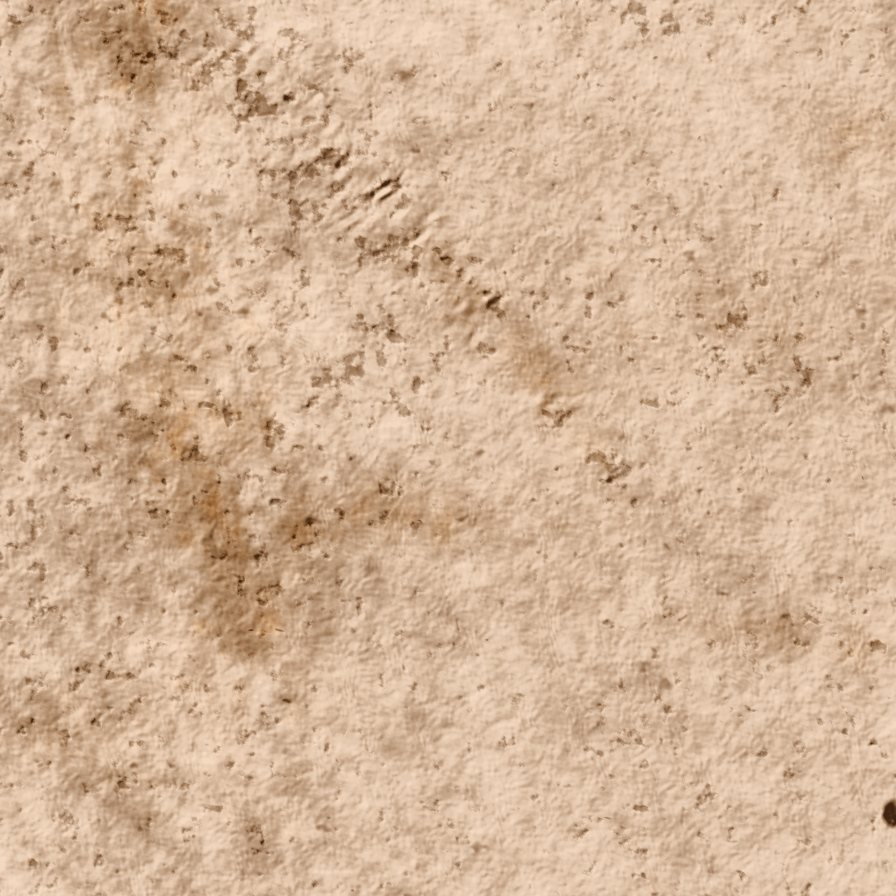
This texture is drawn by a Shadertoy shader. Its source:

```glsl
float hash(vec2 p) {
    vec3 q = fract(p.xyx * 0.1031);
    q += dot(q, q.yzx + 33.33);
    return fract((q.x + q.y) * q.z);
}

float noise(vec2 p) {
    vec2 i = floor(p), f = fract(p);
    f = f * f * (3.0 - 2.0 * f);
    return mix(mix(hash(i), hash(i + vec2(1, 0)), f.x),
               mix(hash(i + vec2(0, 1)), hash(i + 1.0), f.x), f.y);
}

float fbm(vec2 p) {
    float sum = 0.0, amp = 0.54;
    for (int i = 0; i < 4; i++) {
        sum += amp * noise(p);
        p = mat2(1.6, 1.2, -1.2, 1.6) * p + 17.3;
        amp *= 0.5;
    }
    return sum;
}

float blob(vec2 p, vec2 center, vec2 radius) {
    vec2 d = (p - center) / radius;
    return exp(-dot(d, d));
}

// x runs along the scuffed diagonal, y across it
vec2 diagonalFrame(vec2 p) {
    vec2 d = p - vec2(0.25, 0.95);
    return vec2(dot(d, vec2(0.69, -0.72)), dot(d, vec2(0.72, 0.69)));
}

float scuffMask(vec2 p) {
    vec2 q = diagonalFrame(p);
    float wobble = (fbm(p * 11.0) - 0.5) * 0.12;
    float band = smoothstep(0.05, 0.02, abs(q.y + wobble));
    band *= smoothstep(-0.08, 0.0, q.x) * smoothstep(0.8, 0.68, q.x);
    return band * smoothstep(0.38, 0.52, fbm(p * 15.0 + 40.0));
}

// Areas where the surface is broken into pits
float roughness(vec2 p) {
    float r = 0.9 * blob(p, vec2(0.27, 0.91), vec2(0.07, 0.13));
    r += 0.75 * blob(p, vec2(0.37, 0.61), vec2(0.13, 0.17));
    r += 0.85 * blob(p + vec2(0, 0.25 * (p.x - 0.8)), vec2(0.8, 0.63), vec2(0.18, 0.08));
    r += 0.8 * blob(p, vec2(0.75, 1.0), vec2(0.14, 0.05));
    r += 0.6 * blob(p, vec2(0.95, 0.26), vec2(0.12, 0.07));
    r += 0.4 * blob(p, vec2(0.75, 0.1), vec2(0.15, 0.1));
    r += 0.4 * smoothstep(0.55, 0.15, p.x);
    return clamp(r * smoothstep(0.25, 0.55, fbm(p * 14.0 + 9.0)) + 0.7 * scuffMask(p), 0.0, 1.0);
}

float pits(vec2 p, float rough) {
    float edge = mix(0.7, 0.52, rough);
    return smoothstep(edge, edge + 0.2, fbm(p * 82.0 + 5.0));
}

float height(vec2 p, float rough, float scuff) {
    vec2 q = diagonalFrame(p) + 3.0;
    q += 0.014 * noise(p * 35.0);
    float grooves = noise(q * vec2(115.0, 42.0));
    return 0.55 * fbm(p * 75.0 + 31.0) + 0.2 * noise(q * 220.0)
         + 0.9 * scuff * grooves - 0.22 * pits(p, rough);
}

// Brown stains: a streaked band on the left and softer smudges
float stains(vec2 p) {
    float x = p.x - 0.17 * (1.0 - p.y);
    float streaks = 0.6 * noise(vec2(x * 60.0 + 20.0, p.y * 3.5))
                  + 0.4 * noise(vec2(x * 150.0 + 90.0, p.y * 7.0));
    float band = exp(-pow((x - 0.13) / 0.1, 2.0)) * smoothstep(-0.1, 0.6, p.y);
    float s = band * (0.1 + 1.1 * streaks);
    s += 0.55 * blob(p, vec2(0.46, 0.42), vec2(0.18, 0.035));
    s += 0.45 * blob(p, vec2(0.29, 0.32), vec2(0.05, 0.14));
    s += 0.5 * blob(p + vec2(0, 0.2 * (p.x - 0.85)), vec2(0.87, 0.3), vec2(0.2, 0.025));
    s += 0.5 * blob(p, vec2(0.08, 0.18), vec2(0.09, 0.08));
    s += 0.45 * blob(p, vec2(0.96, 0.84), vec2(0.05, 0.03));
    s += 0.35 * blob(p, vec2(0.78, 0.64), vec2(0.18, 0.07));
    s += 0.6 * blob(diagonalFrame(p), vec2(0.44, 0.0), vec2(0.2, 0.035));
    return s * smoothstep(0.2, 0.62, fbm(p * 24.0 + 60.0));
}

// Sparse dark specks of varied size, one per cell at most
float specks(vec2 p) {
    vec2 g = p * 24.0 + 0.2 * vec2(noise(p * 120.0), noise(p * 120.0 + 50.0));
    float ink = 0.0;
    for (int k = 0; k < 9; k++) {
        vec2 cell = floor(g) + vec2(k % 3 - 1, k / 3 - 1);
        vec2 center = cell + vec2(hash(cell + 11.0), hash(cell + 47.0));
        float radius = mix(0.08, 0.25, pow(hash(cell + 83.0), 2.0));
        float dist = length((g - center) * vec2(0.8, 1.1));
        ink = max(ink, step(0.88, hash(cell + 5.0)) * smoothstep(radius, radius * 0.1, dist));
    }
    return ink;
}

void mainImage(out vec4 fragColor, in vec2 fragCoord) {
    vec2 p = fragCoord / iResolution.xy;
    float rough = roughness(p), scuff = scuffMask(p), stain = stains(p);

    // Raking light from the upper left
    vec2 d = vec2(-0.0014, 0.0014);
    float shade = height(p + d, rough, scuff) - height(p - d, rough, scuff);

    float mottle = 0.6 * (fbm(p * 5.0) - 0.5) + 0.65 * (fbm(p * 25.0 + 7.0) - 0.5);
    mottle += 0.65 * (fbm(p * 68.0 + 90.0) - 0.5);
    float tone = 0.07 + mottle * mix(1.25, 0.75, smoothstep(0.2, 0.7, p.x));
    tone += 0.62 * stain + 0.05 * rough + 1.6 * shade;
    tone += 0.6 * pits(p, rough) + 0.65 * specks(p);
    float hole = length((p - vec2(0.997, 0.092)) * vec2(1.0, 0.7)) + 0.004 * noise(p * 90.0);
    tone += 1.6 * smoothstep(0.016, 0.009, hole);

    // Pale plaster through brown to near black
    tone = tone < 0.05 ? 0.05 + 0.5 * (tone - 0.05) : tone;
    vec3 color = mix(vec3(0.905, 0.795, 0.695), vec3(0.58, 0.43, 0.3), clamp(tone, -0.15, 1.0));
    color = mix(color, vec3(0.25, 0.14, 0.06), smoothstep(0.9, 1.7, tone));
    float ochre = stain * smoothstep(0.55, 0.8, fbm(p * 30.0 + 70.0));
    color += vec3(0.04, 0.0, -0.05) * (0.5 * stain + ochre);
    fragColor = vec4(color, 1.0);
}
```
